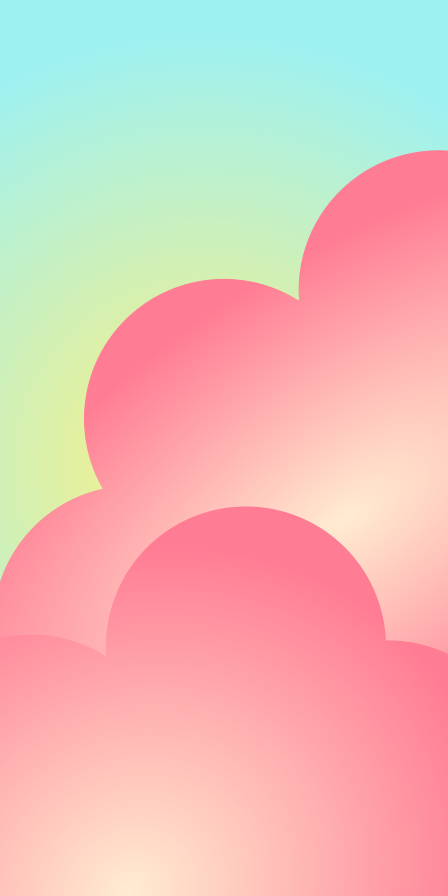
A WebGL 1 fragment shader for this background:

```glsl
precision highp float;
// Two banks of round pink clouds in front of a glowing mint sky.
// Each bank joins three equal discs with the area beneath their centers,
// and is shaded by a tilted elliptical glow from cream to rose.

uniform vec2 u_resolution;

// Signed distance to the line from a to b, positive on its left.
float leftOfLine(vec2 p, vec2 a, vec2 b) {
  vec2 along = normalize(b - a);
  return dot(p - a, vec2(-along.y, along.x));
}

// Three discs, ordered left to right, filled below the path of their centers.
float cloudBank(vec2 p, vec2 a, vec2 b, vec2 c) {
  float discs = min(length(p - a), min(length(p - b), length(p - c))) - 0.3125;
  float body = max(leftOfLine(p, a, b), leftOfLine(p, b, c));
  return min(discs, body);
}

// Cream glow fading to rose; radii run along and across the tilted axis.
vec3 cloudColor(vec2 p, vec2 center, vec2 radii) {
  vec2 d = p - center;
  vec2 tilted = vec2(dot(d, vec2(0.82, 0.57)), dot(d, vec2(0.57, -0.82)));
  float fade = min(length(tilted / radii), 1.0);
  return mix(vec3(1.0, 0.925, 0.82), vec3(1.0, 0.49, 0.58), fade);
}

// Edge coverage softened over about one pixel.
float coverage(float dist) {
  float pixel = 2.0 / u_resolution.y;
  return 1.0 - smoothstep(-0.6 * pixel, 0.6 * pixel, dist);
}

void main() {
  // The canvas is one unit wide and two units high.
  vec2 p = gl_FragCoord.xy / u_resolution * vec2(1.0, 2.0);

  // Sky: warm yellow behind the clouds, cyan in the distance.
  float skyFade = min(length(p - vec2(0.456, 0.958)) / 0.964, 1.0);
  vec3 color = mix(vec3(1.0, 0.94, 0.5), vec3(0.62, 0.945, 0.945), skyFade);

  // Rear bank, climbing to the right.
  float rear = cloudBank(p, vec2(0.297, 0.604), vec2(0.5, 1.065), vec2(0.979, 1.352));
  vec3 rearColor = cloudColor(p, vec2(0.768, 0.841), vec2(1.17, 0.547));
  color = mix(color, rearColor, coverage(rear));

  // Front bank, with its tallest disc in the middle.
  float front = cloudBank(p, vec2(0.07, 0.271), vec2(0.549, 0.557), vec2(0.866, 0.258));
  vec3 frontColor = cloudColor(p, vec2(0.29, 0.01), vec2(0.833, 0.73));
  color = mix(color, frontColor, coverage(front));

  gl_FragColor = vec4(color, 1.0);
}
```
